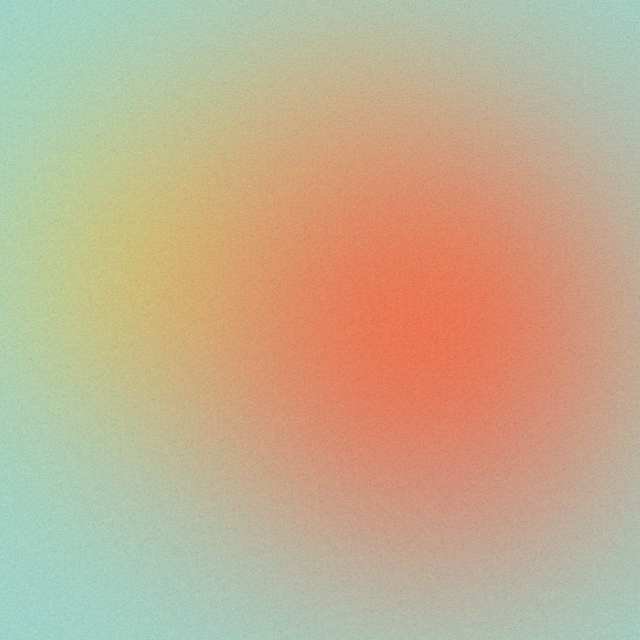
Give the GLSL for this background, as a three.js fragment shader.

```glsl
// Soft coral, gold and teal gradient of blurred glows with a fine film grain.
varying vec2 vUv;

// Colours
const vec3 TEAL  = vec3(0.62, 0.83, 0.79);
const vec3 GOLD  = vec3(0.82, 0.82, 0.43);
const vec3 AMBER = vec3(0.88, 0.75, 0.42);
const vec3 CORAL = vec3(0.93, 0.45, 0.31);
const vec3 ROSE  = vec3(0.80, 0.48, 0.52);

// Glow centres, radii and strengths, in canvas units
const vec2 GOLD_CENTER  = vec2(0.25, 0.58);
const vec2 AMBER_CENTER = vec2(0.53, 0.78);
const vec2 CORAL_CENTER = vec2(0.66, 0.48);
const vec2 ROSE_CENTER  = vec2(0.72, 0.24);
const float GOLD_RADIUS  = 0.28;
const float AMBER_RADIUS = 0.24;
const float CORAL_RADIUS = 0.385;
const float ROSE_RADIUS  = 0.22;
const float GOLD_STRENGTH  = 0.72;
const float AMBER_STRENGTH = 0.30;
const float CORAL_STRENGTH = 0.97;
const float ROSE_STRENGTH  = 0.14;

// Grain
const float GRAIN_CELLS = 340.0;
const float GRAIN_LIGHT = 0.05;
const float GRAIN_TINT  = 0.045;
const float MEAN_CELL_DISTANCE = 0.46;

float glow(vec2 p, vec2 center, float radius) {
  vec2 d = (p - center) / radius;
  return exp(-dot(d, d));
}

vec3 hash3(vec2 cell) {
  vec3 q = vec3(dot(cell, vec2(127.1, 311.7)),
                dot(cell, vec2(269.5, 183.3)),
                dot(cell, vec2(419.2, 371.9)));
  return fract(sin(q) * 43758.5);
}

// Cellular grain: distance to the nearest speck plus that speck's own tint
vec3 grain(vec2 p) {
  vec2 cell = floor(p);
  vec2 local = fract(p);
  float nearest = 4.0;
  vec3 tint = vec3(0.5);
  for (int j = -1; j <= 1; j++) {
    for (int i = -1; i <= 1; i++) {
      vec2 offset = vec2(float(i), float(j));
      vec3 h = hash3(cell + offset);
      float d = length(offset + h.xy - local);
      if (d < nearest) {
        nearest = d;
        tint = h.zxy;
      }
    }
  }
  return GRAIN_LIGHT * (MEAN_CELL_DISTANCE - nearest) + GRAIN_TINT * (tint - 0.5);
}

void main() {
  // Glows layered from back to front
  vec3 color = TEAL;
  color = mix(color, GOLD, GOLD_STRENGTH * glow(vUv, GOLD_CENTER, GOLD_RADIUS));
  color = mix(color, AMBER, AMBER_STRENGTH * glow(vUv, AMBER_CENTER, AMBER_RADIUS));
  color = mix(color, CORAL, CORAL_STRENGTH * glow(vUv, CORAL_CENTER, CORAL_RADIUS));
  color = mix(color, ROSE, ROSE_STRENGTH * glow(vUv, ROSE_CENTER, ROSE_RADIUS));

  // Film grain
  color += grain(vUv * GRAIN_CELLS);

  gl_FragColor = vec4(clamp(color, 0.0, 1.0), 1.0);
}
```
